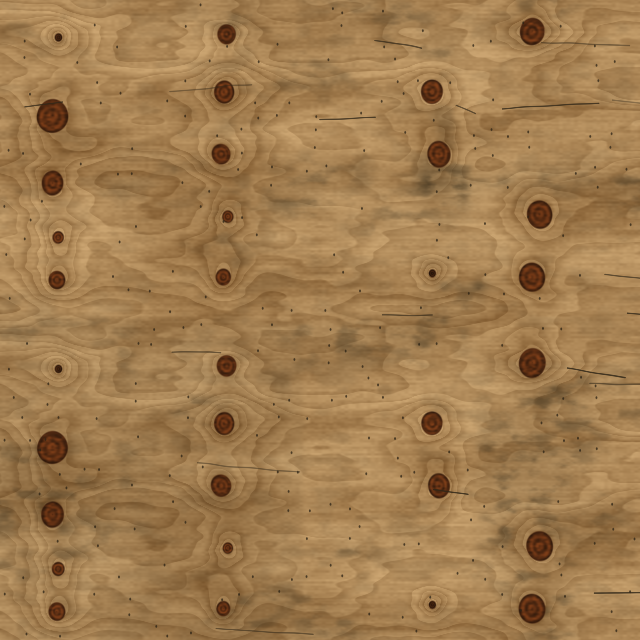
Give the GLSL for this texture, as a three.js fragment shader.

```glsl
// Weathered plywood: a veneer with four columns of knots that repeats about twice down.
// Grain is the contour lines of periodic noise, raised into rings around each knot;
// stains, pits and scratches run over the whole sheet and differ between repeats.
#define PERIOD 0.518
#define ROW_PITCH 0.095
#define FIRST_ROW 0.948
#define COLUMN_X vec4(0.083, 0.348, 0.684, 0.840)
#define KNOT_SIZE vec4(0.0175, 0.0150, 0.0165, 0.0200)
#define RINGS 9.0
#define LIGHT_WOOD vec3(0.770, 0.620, 0.420)
#define DARK_WOOD vec3(0.520, 0.370, 0.200)
#define KNOT_COLOR vec3(0.370, 0.175, 0.065)
#define GRIME_COLOR vec3(0.270, 0.215, 0.130)
#define WEAR 0.55
#define SCRATCHES 18

varying vec2 vUv;

float hash(vec2 p) {
  return fract(sin(dot(p, vec2(127.1, 311.7))) * 43758.5453);
}

// Value noise that wraps vertically after the given number of cells
float noise(vec2 p, float wrap) {
  vec2 i = floor(p), f = fract(p);
  f = f * f * (3.0 - 2.0 * f);
  float y0 = mod(i.y, wrap), y1 = mod(i.y + 1.0, wrap);
  float low = mix(hash(vec2(i.x, y0)), hash(vec2(i.x + 1.0, y0)), f.x);
  float high = mix(hash(vec2(i.x, y1)), hash(vec2(i.x + 1.0, y1)), f.x);
  return mix(low, high, f.y);
}

float fbm(vec2 p, vec2 cells) {
  float sum = 0.0, total = 0.0, amp = 1.0;
  for (int o = 0; o < 4; o++) {
    sum += amp * noise(p * cells, cells.y);
    total += amp;
    amp *= 0.42;
    cells *= 2.0;
  }
  return sum / total;
}

float segment(vec2 p, vec2 a, vec2 along) {
  vec2 d = p - a;
  return length(d - along * clamp(dot(d, along) / dot(along, along), 0.0, 1.0));
}

float blot(vec2 p, vec2 center, vec2 size) {
  vec2 d = (p - center) / size;
  return exp(-dot(d, d));
}

void main() {
  vec2 uv = vUv;
  vec2 tile = vec2(uv.x, uv.y / PERIOD);
  float height = fbm(tile, vec2(4.0, 6.0));
  float wobble = noise(tile * vec2(28.0, 16.0), 16.0) - 0.5;
  float knot = 0.0, core = 1.0, halo = 0.0, pin = 0.0;

  // Knots: five rows in each column, with gaps in the two right columns
  for (int c = 0; c < 4; c++) {
    for (int r = 0; r < 5; r++) {
      bool gap = (c == 2 && (r == 0 || r == 3)) || (c == 3 && (r == 1 || r == 2));
      if (gap) continue;
      float row = float(r);
      vec2 id = vec2(float(c), row);
      vec2 jitter = (vec2(hash(id + 3.1), hash(id + 8.7)) - 0.5) * vec2(0.018, 0.01);
      float sag = c == 0 ? 0.006 + 0.036 * sin(row * 0.785) : 0.0;
      vec2 d = uv - jitter - vec2(COLUMN_X[c], FIRST_ROW - row * ROW_PITCH - sag);
      float copy = floor(d.y / PERIOD + 0.5);
      d.y -= copy * PERIOD;
      float isPin = (c == 0 && r == 0) || (c == 2 && r == 4) ? 1.0 : 0.0;
      float size = KNOT_SIZE[c] * (0.95 + 0.15 * hash(id + copy * 5.3));
      if (c < 2 && r > 2) size *= r == 3 ? 0.53 : 0.75;
      if (c == 0 && r == 1) size *= 1.4;
      size = mix(size, 0.006, isPin);
      float dist = length(d * vec2(1.0, 0.9)) * (1.0 + 0.16 * wobble);
      height += 0.62 * exp(-dist / (0.012 + size * 1.1));
      halo += exp(-dist * dist / (size * size * 4.5));
      float cover = 1.0 - smoothstep(size - 0.0015, size + 0.0015, dist);
      if (cover > knot) core = dist / size;
      knot = max(knot, cover);
      pin = max(pin, cover * isPin);
    }
  }

  // Grain: broad zones, growth lines with one sharp side, and fine fibres
  float band = fract(height * RINGS);
  float line = smoothstep(0.25, 0.9, band) * (1.0 - smoothstep(0.9, 1.0, band));
  float zone = 0.5 + 0.5 * sin(height * RINGS * 2.1);
  float patches = fbm(tile + 3.7, vec2(5.0, 9.0));
  float fibre = noise(tile * vec2(14.0, 150.0), 150.0) - 0.5;
  float fleck = noise(uv * vec2(170.0, 300.0), 300.0) - 0.5;
  float tone = 0.10 + 0.34 * line + 0.20 * smoothstep(0.3, 0.75, zone);
  tone += 0.75 * (patches - 0.4) + 0.22 * fibre + 0.20 * fleck + 0.14 * min(halo, 1.0);
  vec3 color = mix(LIGHT_WOOD, DARK_WOOD, clamp(tone, -0.1, 1.25));

  // Stains: smeared grime, a greyer lower left sheet and blots by the third column
  float smear = smoothstep(0.52, 0.82, fbm(uv + 7.3, vec2(6.0, 9.0)));
  float grit = smoothstep(0.42, 0.8, fbm(uv + 1.9, vec2(32.0, 55.0)));
  float sheet = (1.0 - smoothstep(0.465, 0.48, uv.x)) * (1.0 - smoothstep(0.49, 0.51, uv.y));
  float blots = blot(uv, vec2(0.688, 0.714), vec2(0.03, 0.017))
    + 0.8 * blot(uv, vec2(0.75, 0.55), vec2(0.012, 0.02))
    + 0.5 * blot(uv, vec2(0.86, 0.715), vec2(0.16, 0.02))
    + 0.4 * blot(uv, vec2(0.05, 0.49), vec2(0.13, 0.02));
  float grime = smear * (0.2 + 0.7 * grit) + 0.13 * sheet + 0.22 * grit;
  grime += blots * (0.45 + 0.7 * grit);
  color = mix(color, GRIME_COLOR, clamp(grime * WEAR, 0.0, 0.8));

  // Knot wood with faint rings, a dark rim and a dark heart
  float heart = 0.86 + 0.16 * sin(core * 13.0 + wobble * 5.0) + 0.4 * fleck;
  heart *= 1.0 - 0.3 * smoothstep(0.75, 1.0, core);
  color = mix(color, KNOT_COLOR * heart * (1.1 - 0.5 * pin), knot * 0.95);

  // Pits: small dark dots in jittered cells
  vec2 cell = floor(uv * 36.0);
  vec2 spot = 0.2 + 0.6 * vec2(hash(cell + 0.3), hash(cell + 5.9));
  float pit = 1.0 - smoothstep(0.02, 0.085, length((fract(uv * 36.0) - spot) * vec2(1.0, 0.7)));
  color = mix(color, GRIME_COLOR * 0.6, pit * step(0.78, hash(cell + 2.2)) * 0.75);

  // Scratches: thin, nearly level cracks
  for (int s = 0; s < SCRATCHES; s++) {
    vec2 id = vec2(float(s), 4.6);
    vec2 start = vec2(hash(id), hash(id + 1.7));
    vec2 along = vec2(0.03 + 0.13 * hash(id + 2.9), 0.03 * (hash(id + 6.1) - 0.5));
    float dist = segment(uv + vec2(0.0, 0.003 * wobble), start, along);
    float mark = 1.0 - smoothstep(0.0003, 0.0018, dist);
    color = mix(color, GRIME_COLOR * 0.7, mark * (0.35 + 0.5 * hash(id + 9.4)));
  }
  gl_FragColor = vec4(color, 1.0);
}
```
